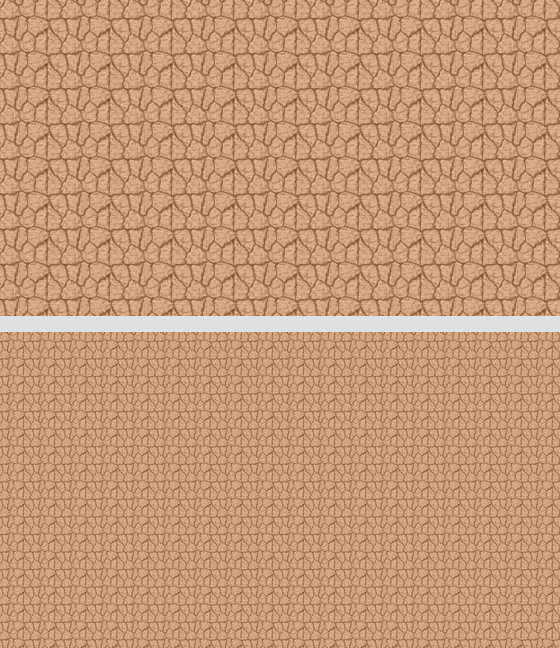
Top: one tile. Bottom: repeated 2 by 2.
Write a Shadertoy shader that draws this texture.

```glsl
vec2 hash2(vec2 p) {
    return fract(sin(vec2(dot(p, vec2(127.1, 311.7)), dot(p, vec2(269.5, 183.3)))) * 43758.5);
}

float gradientDot(vec2 corner, vec2 offset, vec2 period) {
    float angle = 6.2832 * hash2(mod(corner, period) + 17.0).x;
    return dot(vec2(cos(angle), sin(angle)), offset);
}

// Gradient noise that wraps after a whole period
float noise(vec2 p, vec2 period) {
    vec2 i = floor(p), f = p - i;
    vec2 u = f * f * f * (f * (f * 6.0 - 15.0) + 10.0);
    vec2 x = vec2(1, 0), y = vec2(0, 1);
    return mix(mix(gradientDot(i, f, period), gradientDot(i + x, f - x, period), u.x),
               mix(gradientDot(i + y, f - y, period), gradientDot(i + 1.0, f - 1.0, period), u.x), u.y);
}

// Wrapping Voronoi: x is the distance to the border, y a random value per plate
vec2 plates(vec2 p, vec2 period) {
    vec2 toSeed[9], nearest = vec2(8);
    float id = 0.0, border = 8.0;
    for (int k = 0; k < 9; k++) {
        vec2 corner = floor(p) + vec2(k % 3, k / 3) - 1.0;
        vec2 rnd = hash2(mod(corner, period) + 5.0);
        toSeed[k] = corner + 0.08 + 0.84 * rnd - p;
        if (dot(toSeed[k], toSeed[k]) < dot(nearest, nearest)) {
            nearest = toSeed[k];
            id = rnd.x;
        }
    }
    for (int k = 0; k < 9; k++) {
        vec2 across = toSeed[k] - nearest;
        if (dot(across, across) > 0.0001)
            border = min(border, dot(0.5 * (nearest + toSeed[k]), normalize(across)));
    }
    return vec2(border, id);
}

// Relief of the dry ground: x is the height, y the plate's random value
vec2 ground(vec2 p, vec2 period) {
    vec2 q = p + 0.16 * vec2(noise(p * 2.0, period * 2.0), noise(p * 2.0 + 3.5, period * 2.0));
    q += 0.09 * vec2(noise(p * 5.0, period * 5.0), noise(p * 5.0 + 2.5, period * 5.0));

    // Deep cracks between plates, fine broken ones across them
    vec2 plate = plates(q, period);
    float gate = noise(p * 3.0 + 0.7, period * 3.0);
    float deep = (1.0 - smoothstep(0.0, 0.1, plate.x)) * (0.85 + 0.4 * gate);
    float fine = 1.0 - smoothstep(0.0, 0.13, plates(q * 2.0 + 0.5, period * 2.0).x);
    fine *= smoothstep(-0.35, 0.25, -gate);

    // Small grain and flat layers
    float grain = 0.32 * noise(p * 9.0, period * 9.0)
                + 0.3 * noise(p * vec2(3, 8), period * vec2(3, 8));
    return vec2((1.0 - deep) * (1.0 - 0.4 * fine + grain), plate.y);
}

vec3 clay(vec2 p, vec2 period) {
    vec2 toLight = vec2(-0.035, 0.035);
    vec2 relief = ground(p, period);
    float slope = ground(p - toLight, period).x - ground(p + toLight, period).x;

    // Sandy and faintly pinkish plates
    vec3 sand = mix(vec3(0.825, 0.665, 0.515), vec3(0.835, 0.665, 0.535), relief.y);

    vec3 color = mix(vec3(0.52, 0.33, 0.19), sand, clamp(relief.x, 0.0, 1.2));
    return color + vec3(0.09, 0.10, 0.10) * clamp(slope, -0.7, 0.7);
}

void mainImage(out vec4 fragColor, in vec2 fragCoord) {
    vec2 repeats = vec2(9, 9), period = vec2(4, 2);
    vec3 color = vec3(0);
    // Four samples per pixel smooth the edges
    for (int k = 0; k < 4; k++) {
        vec2 shift = vec2(k % 2, k / 2) * 0.5 - 0.25;
        vec2 uv = (fragCoord + shift) / iResolution.xy;
        color += 0.25 * clay(uv * repeats * period, period);
    }
    fragColor = vec4(color, 1.0);
}
```
